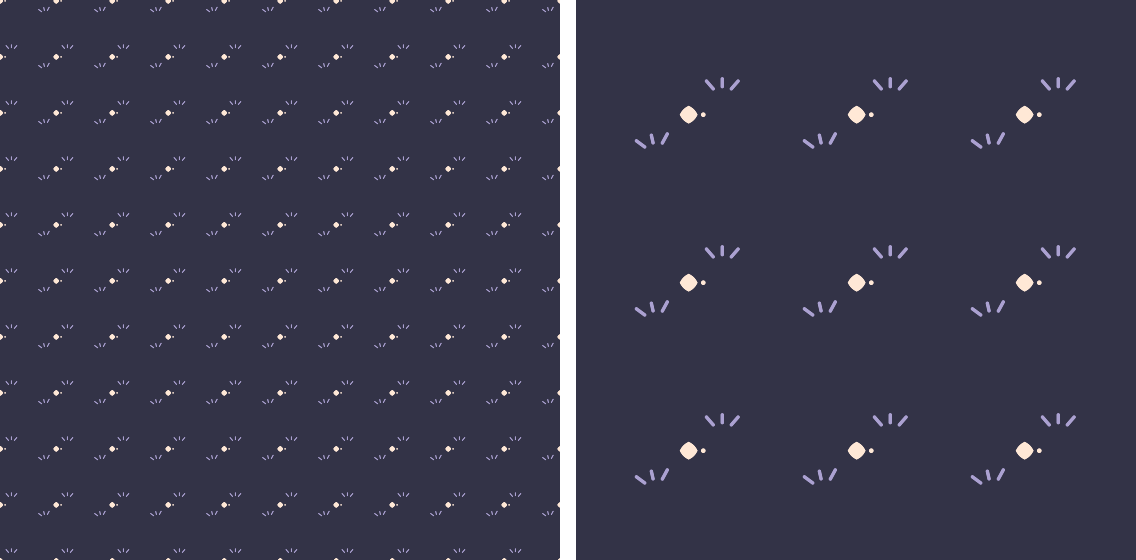
Left, the full canvas; right, a detail of the centre.
A WebGL 1 fragment shader for this pattern:

```glsl
precision highp float;
// Ten by ten grid of small cream beads, each between two fans of violet ticks on dark slate.

#define REPEATS 10.0
#define GROUND vec3(0.20, 0.20, 0.28)
#define CREAM vec3(1.00, 0.91, 0.84)
#define VIOLET vec3(0.67, 0.63, 0.82)
#define MOTIF_SHIFT vec2(0.004, -0.016)
#define BEAD_RADIUS 0.048
#define DOT_RADIUS 0.014
#define TICK_HALF_WIDTH 0.0105
#define UPPER_FAN vec2(0.200, 0.190)
#define LOWER_FAN vec2(-0.217, -0.145)
#define LOWER_TILT 0.22

uniform vec2 u_resolution;

float segmentDistance(vec2 p, vec2 a, vec2 b) {
  vec2 ab = b - a;
  float t = clamp(dot(p - a, ab) / dot(ab, ab), 0.0, 1.0);
  return length(p - a - ab * t);
}

// Three short ticks spreading upward, turned counterclockwise by tilt.
float fanDistance(vec2 p, float tilt) {
  float c = cos(tilt);
  float s = sin(tilt);
  p = vec2(c * p.x + s * p.y, c * p.y - s * p.x);
  float d = 1.0;
  for (int i = -1; i <= 1; i++) {
    float side = float(i);
    vec2 center = vec2(0.074 * side, -0.013 * abs(side));
    vec2 halfTick = vec2(0.020 * side, 0.023);
    d = min(d, segmentDistance(p, center - halfTick, center + halfTick));
  }
  return d - TICK_HALF_WIDTH;
}

// A bead between a disc and a diamond, with a tiny dot at its right.
float beadDistance(vec2 p) {
  float diamond = 0.8 * (abs(p.x) + abs(p.y));
  float bead = mix(length(p), diamond, 0.5) - BEAD_RADIUS;
  float dotShape = length(p - vec2(0.087, 0.0)) - DOT_RADIUS;
  return min(bead, dotShape);
}

float coverage(float d, float pixel) {
  return 1.0 - smoothstep(-0.5 * pixel, 0.5 * pixel, d);
}

void main() {
  vec2 uv = gl_FragCoord.xy / u_resolution;
  float pixel = REPEATS / min(u_resolution.x, u_resolution.y);

  // Motifs sit near the cell corners, so the grid wraps at every edge.
  vec2 p = fract(uv * REPEATS - MOTIF_SHIFT + 0.5) - 0.5;

  float ticks = min(fanDistance(p - UPPER_FAN, 0.0),
                    fanDistance(p - LOWER_FAN, LOWER_TILT));
  vec3 color = mix(GROUND, VIOLET, coverage(ticks, pixel));
  color = mix(color, CREAM, coverage(beadDistance(p), pixel));
  gl_FragColor = vec4(color, 1.0);
}
```
